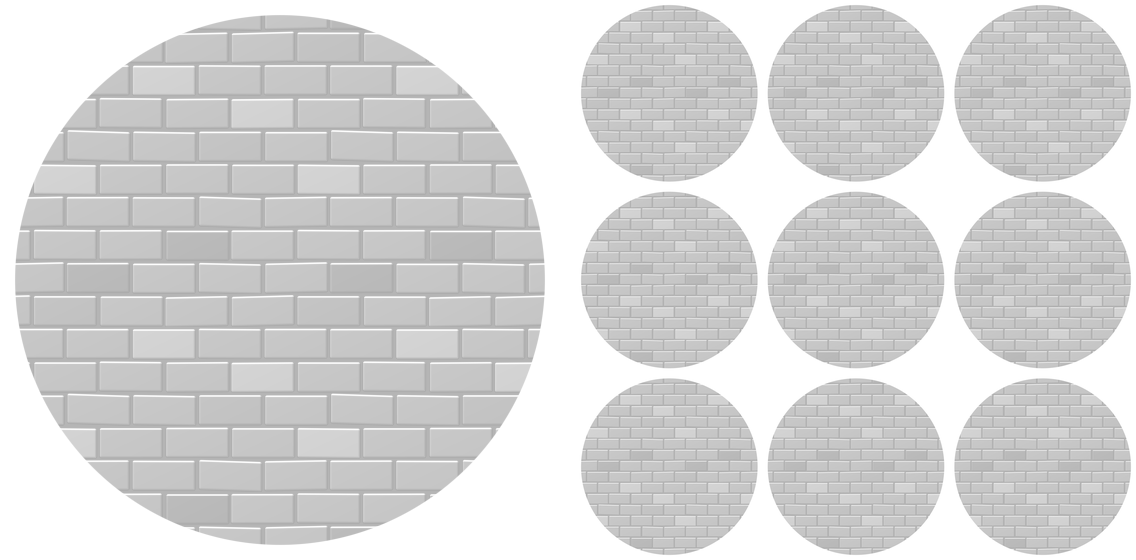
Left, the tile; right, the same tile 3 across and 3 down.
This texture is drawn by a Shadertoy shader. Its source:

```glsl
const vec2 BRICKS = vec2(8.5, 17.0);         // brick pitches across the canvas, cut by the disc
const vec2 GRID_START = vec2(0.4925, 0.94);  // left and top offset, in bricks
const vec2 PATTERN = vec2(4.0, 8.0);         // bricks before the wall repeats
const vec2 HALF_BRICK = vec2(0.0558, 0.0265);
const float CORNER = 0.0035;
const float DISC_RADIUS = 0.473;
const float MAX_TILT = 0.035;
const float MAX_SHIFT = 0.001;
const float BEVEL = 0.0042;
const float SHADOW_WIDTH = 0.0024;

const vec3 PAPER = vec3(1.0);
const vec3 BRICK = vec3(0.778);
const vec3 MORTAR = vec3(0.71);
const vec3 SHADOW = vec3(0.65);
const vec3 HIGHLIGHT = vec3(1.0);

// One tinted brick per row of the pattern: its column and its change in value
const float TINT_COLUMN[8] = float[8](0.0, 1.0, 3.0, 2.0, 0.0, 1.0, 2.0, 0.0);
const float TINT[8] = float[8](-0.015, 0.047, 0.047, -0.013, 0.047, 0.0, -0.05, -0.048);

float hash(vec2 p) {
    return fract(sin(dot(p, vec2(127.1, 311.7))) * 43758.5453);
}

float roundedBox(vec2 p, vec2 halfSize, float radius) {
    vec2 d = abs(p) - halfSize + radius;
    return length(max(d, 0.0)) + min(max(d.x, d.y), 0.0) - radius;
}

vec3 brickWall(vec2 uv, float pixel) {
    // Running bond, rows counted downward
    vec2 grid = vec2(uv.x, 1.0 - uv.y) * BRICKS - GRID_START;
    float row = floor(grid.y);
    grid.x -= 0.5 * mod(row, 2.0);
    vec2 id = mod(vec2(floor(grid.x), row), PATTERN);
    vec2 p = (fract(grid) - 0.5) / BRICKS * vec2(1.0, -1.0);

    // Uneven laying: a few bricks lean, all shift slightly
    float lean = 2.0 * hash(id + 3.7) - 1.0;
    vec2 shift = 2.0 * vec2(hash(id + 11.3), hash(id + 23.9)) - 1.0;
    p -= MAX_SHIFT * shift;
    p.y -= MAX_TILT * lean * lean * lean * p.x;
    float d = roundedBox(p, HALF_BRICK, CORNER);

    // Brick face with a faint diagonal slope in value
    int patternRow = int(id.y + 0.5);
    float tinted = 1.0 - step(0.5, abs(id.x - TINT_COLUMN[patternRow]));
    vec3 face = BRICK + TINT[patternRow] * tinted;
    face += 0.004 * (p.y / HALF_BRICK.y - p.x / HALF_BRICK.x);

    // Bevel: bright top, soft left, shaded right and bottom
    vec2 fromHigh = HALF_BRICK - p;
    vec2 fromLow = HALF_BRICK + p;
    float left = 1.0 - smoothstep(0.0, BEVEL, fromLow.x);
    float right = 1.0 - smoothstep(0.0, BEVEL, fromHigh.x);
    float bottom = 1.0 - smoothstep(0.0, BEVEL, fromLow.y);
    float top = 1.0 - smoothstep(0.35 * BEVEL, BEVEL, fromHigh.y);
    face = mix(face, HIGHLIGHT, 0.2 * left);
    face = mix(face, SHADOW, 0.6 * max(right, bottom));
    face = mix(face, HIGHLIGHT, top * (1.0 - 0.6 * right));

    // Mortar darkens beside each brick, except above it
    float contact = 1.0 - smoothstep(0.0, SHADOW_WIDTH, d);
    contact *= 1.0 - smoothstep(-CORNER, 0.0, p.y - HALF_BRICK.y);
    vec3 joint = mix(MORTAR, SHADOW, 0.7 * contact);
    return mix(face, joint, smoothstep(-0.75 * pixel, 0.75 * pixel, d));
}

void mainImage(out vec4 fragColor, in vec2 fragCoord) {
    vec2 uv = fragCoord / iResolution.xy;
    float pixel = 1.0 / min(iResolution.x, iResolution.y);

    // Disc of wall on plain paper, so the canvas edges join cleanly
    float disc = length(uv - 0.5) - DISC_RADIUS;
    float outside = smoothstep(-0.75 * pixel, 0.75 * pixel, disc);
    fragColor = vec4(mix(brickWall(uv, pixel), PAPER, outside), 1.0);
}
```
